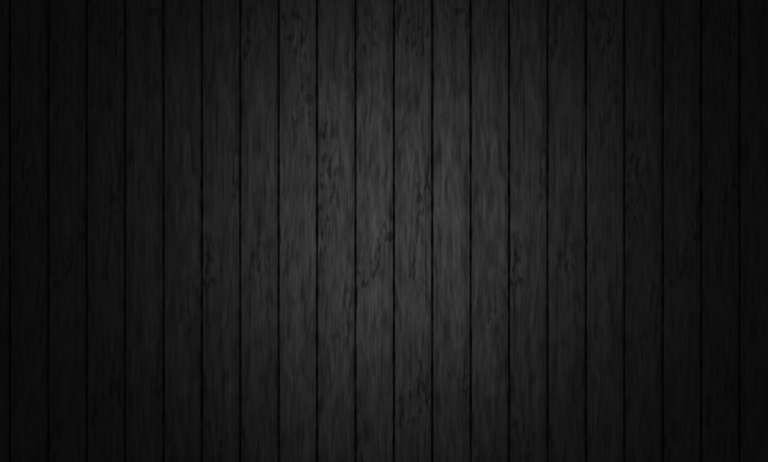
Give the GLSL for this texture, as a WebGL 1 fragment shader.

```glsl
precision highp float;

// Dark vertical wooden planks lit by a soft glow near the centre.
// Stretched gradient noise makes the grain, pores, rings and flecks;
// a repeated distance to the plank joints makes the grooves.

uniform vec2 u_resolution;

const float PLANK_WIDTH = 0.05;
const float FIRST_JOINT = 0.0128;
const float PLANKS_PER_SET = 8.0;

float hash(float n) {
  return fract(sin(n * 91.345) * 4375.85);
}

vec2 gradient(vec2 cell) {
  float angle = 6.28318 * fract(sin(dot(cell, vec2(12.99, 78.23))) * 4375.85);
  return vec2(cos(angle), sin(angle));
}

// Gradient noise, roughly -0.7 to 0.7
float noise(vec2 p) {
  vec2 cell = floor(p);
  vec2 f = p - cell;
  vec2 blend = f * f * f * (f * (f * 6.0 - 15.0) + 10.0);
  vec2 right = vec2(1.0, 0.0);
  vec2 up = vec2(0.0, 1.0);
  float a = dot(gradient(cell), f);
  float b = dot(gradient(cell + right), f - right);
  float c = dot(gradient(cell + up), f - up);
  float d = dot(gradient(cell + 1.0), f - 1.0);
  return mix(mix(a, b, blend.x), mix(c, d, blend.x), blend.y);
}

// Long fibres: each octave is finer across the plank
float fibres(vec2 p) {
  float sum = 0.0;
  float weight = 0.38;
  vec2 scale = vec2(75.0, 6.0);
  for (int i = 0; i < 3; i++) {
    sum += weight * noise(p * scale);
    scale *= vec2(1.85, 2.4);
    weight *= 1.15;
  }
  return sum;
}

// Thin broken dark pores that follow the grain
float pores(vec2 p) {
  float threads = noise(p * vec2(210.0, 22.0));
  float breaks = noise(p * vec2(70.0, 30.0) + 9.0);
  return smoothstep(0.08, 0.36, threads + 0.3 * breaks);
}

// Wavy growth rings, bent into long arches
float growthRings(vec2 p) {
  float field = noise(p * vec2(20.0, 4.0)) + 0.12 * noise(p * vec2(70.0, 22.0));
  return sin(field * 42.0 + p.x * 300.0);
}

// Short dark flecks gathered in loose clusters
float flecks(vec2 p) {
  float cluster = smoothstep(0.05, 0.4, noise(p * vec2(24.0, 10.0)));
  float marks = smoothstep(0.05, 0.3, noise(p * vec2(190.0, 65.0)));
  return cluster * marks;
}

// Brightness factor of the wood on one plank
float woodTone(vec2 p, float plank) {
  vec2 grainPos = p + vec2(0.0, 7.0 * hash(plank + 2.0));
  grainPos.x += 0.003 * noise(grainPos * vec2(18.0, 9.0));
  float tone = 0.98 + 0.12 * hash(plank + 5.0);
  tone += 0.42 * fibres(grainPos);
  tone += 0.04 * growthRings(grainPos);
  tone += 0.08 * noise(grainPos * vec2(330.0, 130.0));
  tone *= 1.0 - 0.17 * pores(grainPos);
  return tone * (1.0 - 0.30 * flecks(grainPos));
}

// Dark joint with soft shading and a thin lit rim on its right
float jointShade(float offset, float roughness) {
  float dist = abs(offset);
  float halfWidth = 0.0011 + 0.0010 * roughness;
  float groove = 1.0 - smoothstep(halfWidth * 0.3, halfWidth + 0.0012, dist);
  float depth = 0.72 + 0.25 * roughness;
  float falloff = exp(-dist / 0.0042);
  float rimPos = (offset - 0.0036) / 0.0011;
  float rim = exp(-rimPos * rimPos);
  return (1.0 - depth * groove) * (1.0 - 0.25 * falloff) + 0.10 * rim;
}

// Light level, falling off in a slightly tall ellipse
float glow(vec2 p, vec2 centre) {
  vec2 d = (p - centre) * vec2(1.0, 0.9);
  return 0.040 + 0.188 * exp(-dot(d, d) / 0.081);
}

void main() {
  vec2 p = gl_FragCoord.xy / u_resolution.x;
  float height = u_resolution.y / u_resolution.x;

  // Plank index and signed distance to the nearest joint
  float across = (p.x - FIRST_JOINT) / PLANK_WIDTH;
  float plank = floor(across);
  float offset = (fract(across + 0.5) - 0.5) * PLANK_WIDTH;

  // The same set of planks repeats across the wall
  float setIndex = floor(plank / PLANKS_PER_SET);
  float kind = plank - setIndex * PLANKS_PER_SET;
  vec2 local = p - vec2(setIndex * PLANKS_PER_SET * PLANK_WIDTH, 0.0);

  float wood = woodTone(local, kind);
  float roughness = noise(vec2(floor(across + 0.5) * 3.7, p.y * 55.0));
  float shade = wood * jointShade(offset, roughness);

  float light = glow(p, vec2(0.515, height * 0.53));
  gl_FragColor = vec4(vec3(clamp(shade * light, 0.0, 1.0)), 1.0);
}
```
